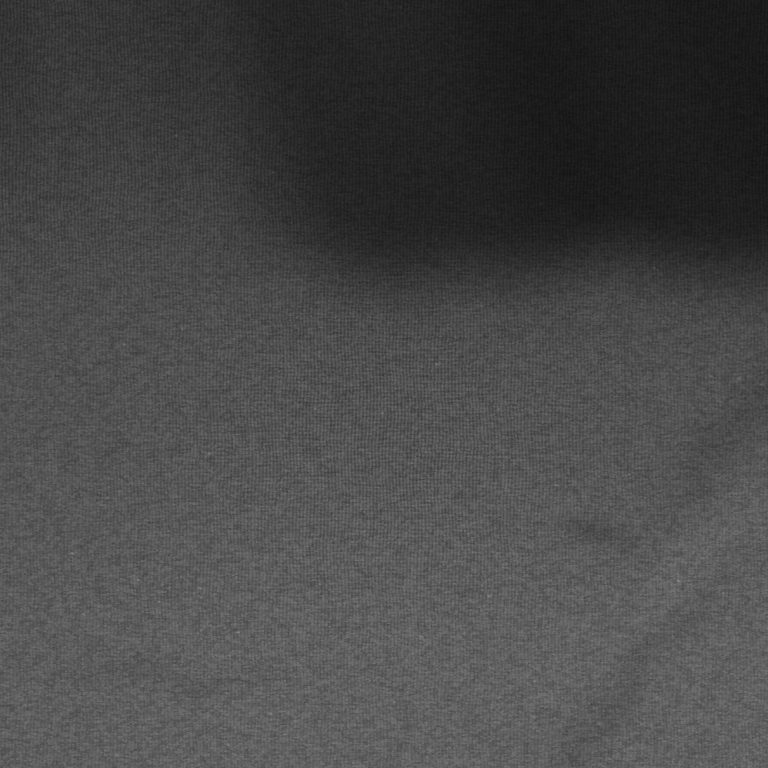
Give the GLSL for this texture, as a WebGL 2 fragment shader.

```glsl
#version 300 es
precision highp float;
// Dark grey knitted jersey with a soft shadow, shallow folds and lint.
uniform vec2 u_resolution;
out vec4 fragColor;

vec2 hash2(vec2 p) {
  vec3 q = fract(vec3(p.xyx) * vec3(0.1031, 0.1030, 0.0973));
  q += dot(q, q.yzx + 33.33);
  return fract((q.xx + q.yz) * q.zy);
}

// Distance to the nearest scattered point, and a random value of that point
vec2 cellular(vec2 p) {
  vec2 cell = floor(p);
  vec2 nearest = vec2(9.0, 0.0);
  for (int j = -1; j <= 1; j++) {
    for (int i = -1; i <= 1; i++) {
      vec2 id = cell + vec2(i, j);
      vec2 jitter = hash2(id);
      float d = length(id + jitter - p);
      if (d < nearest.x) nearest = vec2(d, fract(jitter.x * 7.3 + jitter.y * 5.1));
    }
  }
  return nearest;
}

// Soft elongated mark: centre, half-size, rotation
float smudge(vec2 p, vec2 centre, vec2 size, float angle) {
  float c = cos(angle), s = sin(angle);
  vec2 q = mat2(c, -s, s, c) * (p - centre) / size;
  return exp(-dot(q, q));
}

float shading(vec2 p) {
  float light = 0.376 - 0.065 * smoothstep(0.1, 0.6, p.y) - 0.10 * smoothstep(0.5, 1.0, p.y);
  light -= 0.015 * smoothstep(0.35, 0.0, p.x) * smoothstep(0.6, 0.2, p.y);

  // Hanging vertical folds, strongest towards the top
  float hang = sin(p.x * 31.0 + p.y * 5.0) + 0.6 * sin(p.x * 57.0 - p.y * 4.0 + 1.3);
  light += 0.007 * hang * smoothstep(0.5, 0.9, p.y);

  // Shadow over the upper right
  float wave = 0.012 * sin(p.x * 13.0 + 0.6) + 0.006 * sin(p.x * 29.0);
  float below = 0.72 * smoothstep(0.58, 0.72, p.y + wave) + 0.28 * smoothstep(0.47, 0.82, p.y);
  float side = smoothstep(0.24, 0.46, p.x + 0.28 * (p.y - 0.7));
  float deep = mix(0.15, 0.108, smoothstep(0.38, 0.75, p.x));
  deep += 0.006 * sin(p.x * 22.0 + p.y * 9.0);
  light = mix(light, deep, below * side);

  // Diagonal creases at the lower right, and faint level ones
  p += 0.010 * vec2(sin(p.y * 41.0 + p.x * 17.0), sin(p.x * 36.0 - p.y * 13.0));
  light -= 0.040 * smudge(p, vec2(0.95, 0.44), vec2(0.14, 0.035), 0.85);
  light -= 0.038 * smudge(p, vec2(0.78, 0.06), vec2(0.11, 0.030), 0.95);
  light -= 0.025 * smudge(p, vec2(0.87, 0.17), vec2(0.09, 0.022), 0.75);
  light += 0.022 * smudge(p, vec2(0.92, 0.28), vec2(0.16, 0.035), 0.8);
  light -= 0.055 * smudge(p, vec2(0.78, 0.30), vec2(0.05, 0.015), -0.1);
  light -= 0.025 * smudge(p, vec2(0.22, 0.12), vec2(0.14, 0.018), -0.1);
  return light;
}

void main() {
  vec2 uv = gl_FragCoord.xy / u_resolution;
  float light = shading(uv);

  // Uneven yarn: broad mottle, level streaks and fine flecks
  vec2 broad = cellular(uv * vec2(34.0, 70.0) + 17.0);
  vec2 streak = cellular(uv * vec2(70.0, 210.0) + 41.0);
  vec2 fine = cellular(uv * vec2(230.0, 390.0));
  float fibre = 0.06 * (0.45 - broad.x) + 0.10 * (0.45 - streak.x) + 0.06 * (streak.y - 0.5);
  fibre += 0.12 * (0.45 - fine.x) + 0.20 * (fine.y - 0.5);

  // Knit: fine upright ribs crossed by weaker, wandering rows
  vec2 thread = uv + 0.0012 * vec2(sin(uv.y * 43.0 + uv.x * 19.0), sin(uv.x * 37.0 + uv.y * 23.0));
  thread += 0.0012 * (vec2(broad.y, streak.y) - 0.5);
  float rib = sin(thread.x * 6.2832 * 222.0);
  float row = sin(thread.y * 6.2832 * 205.0);
  float centre = smudge(uv, vec2(0.5, 0.48), vec2(0.32, 0.28), 0.0);
  float upper = smoothstep(0.45, 0.8, uv.y);
  float knit = rib * (0.035 + 0.065 * max(centre, upper)) + row * (0.015 + 0.035 * centre);
  light *= 1.0 + knit + fibre;

  // Very sparse pale lint
  vec2 lint = cellular(uv * vec2(90.0, 130.0) + 5.0);
  light += 0.22 * light * step(0.99, lint.y) * smoothstep(0.35, 0.05, lint.x);

  fragColor = vec4(vec3(light), 1.0);
}
```
